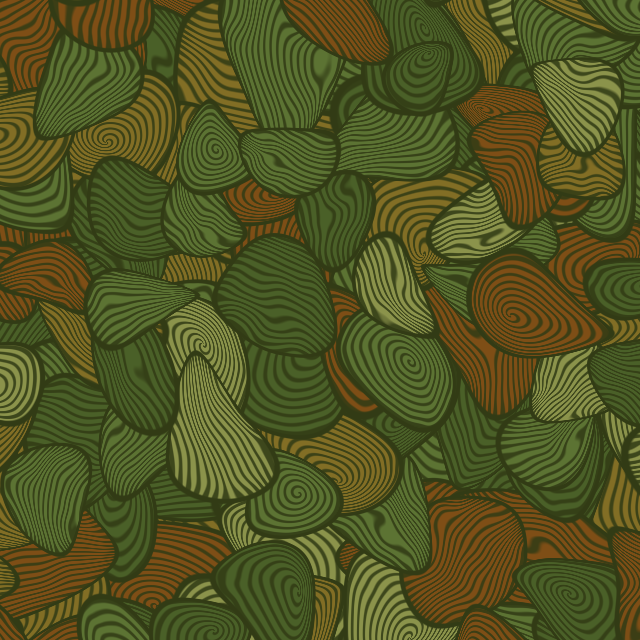
Give the GLSL for this pattern, as a three.js fragment shader.

```glsl
// Overlapping curled blobs and leaves in camouflage colours, filled with fine engraved lines.
varying vec2 vUv;

const float TAU = 6.2831853;
const float LINE_SPACING = 0.0094;
const vec3 INK = vec3(0.195, 0.232, 0.082);
const vec3 FOREST = vec3(0.29, 0.375, 0.155);
const vec3 FERN = vec3(0.36, 0.45, 0.20);
const vec3 RUST = vec3(0.495, 0.305, 0.085);
const vec3 OCHRE = vec3(0.51, 0.43, 0.145);
const vec3 STRAW = vec3(0.545, 0.575, 0.295);

vec4 hash4(vec2 p) {
  vec4 s = vec4(dot(p, vec2(127.1, 311.7)), dot(p, vec2(269.5, 183.3)),
                dot(p, vec2(419.2, 371.9)), dot(p, vec2(73.7, 157.3)));
  return fract(sin(s) * 43758.55);
}

float noise(vec2 p) {
  vec2 i = floor(p), f = fract(p);
  f = f * f * f * (f * (f * 6.0 - 15.0) + 10.0);
  float low = mix(hash4(i).x, hash4(i + vec2(1.0, 0.0)).x, f.x);
  float high = mix(hash4(i + vec2(0.0, 1.0)).x, hash4(i + 1.0).x, f.x);
  return mix(low, high, f.y);
}

vec2 warp(vec2 p, float amount) {
  return p + amount * (vec2(noise(p * 6.0 + 3.7), noise(p * 6.0 + 41.3)) - 0.5);
}

vec3 pickFill(float h) {
  if (h < 0.25) return FOREST;
  if (h < 0.46) return FERN;
  if (h < 0.69) return RUST;
  if (h < 0.86) return OCHRE;
  return STRAW;
}

// Bends and tapers a point so that the blob becomes the unit disk.
vec2 toDisk(vec2 q, float bend, float taper) {
  q.x += bend * (q.y * q.y - 0.3);
  q.x /= max(1.0 - taper * q.y, 0.25);
  return q;
}

// Nested circles that shrink from the unit circle to an off-centre focus.
float nestedRings(vec2 q, vec2 focus) {
  vec2 u = q - focus;
  float along = dot(u, focus);
  float k = 1.0 - dot(focus, focus);
  return (along + sqrt(along * along + dot(u, u) * k)) / k;
}

float spiralPhase(vec2 q, vec2 focus, float count, float arms) {
  vec2 u = q - focus + 1e-5;
  float wobble = 0.07 * noise(q * 2.5 + focus * 31.0);
  return (nestedRings(q, focus) + wobble) * count + arms * atan(u.y, u.x) / TAU;
}

float stripePhase(vec2 q, float count, float seed) {
  float wave = 0.09 * sin(q.y * 4.0 + seed * TAU) + 0.4 * noise(q * 1.8 + seed * 57.0);
  return (q.x + wave) * count;
}

// Line colour over the fill; lines swell close to the rim.
vec3 engrave(vec3 fill, float phase, float rim) {
  float halfWidth = 0.185 + 0.13 * smoothstep(-0.018, 0.0, rim);
  float fromLine = abs(fract(phase) - 0.5);
  float line = 1.0 - smoothstep(halfWidth - 0.11, halfWidth + 0.11, fromLine);
  return mix(fill, mix(INK, fill, 0.13), line);
}

// Paints one blob, given in cell units, over the colour below it.
vec3 paintBlob(vec3 below, vec2 offset, vec2 id, float scale) {
  vec4 a = hash4(id + 17.3), b = hash4(id + 53.9), c = hash4(id + 91.1);
  float angle = a.x * TAU;
  vec2 size = vec2(mix(0.42, 0.66, a.y), mix(0.62, 1.0, a.z));
  vec2 axis = vec2(cos(angle), sin(angle));
  vec2 q = vec2(dot(offset, axis), dot(offset, vec2(-axis.y, axis.x))) / size;
  q = toDisk(q, (b.x - 0.5) * 1.1, b.y * 0.65);

  float rim = (length(q) - 1.0) * size.x / scale;
  if (rim > 0.005) return below;

  float spacing = LINE_SPACING * scale * mix(0.88, 1.2, b.z);
  float phase;
  if (b.w < 0.5) {
    vec2 focus = mix(0.1, 0.68, c.x) * vec2(cos(c.y * TAU), sin(c.y * TAU));
    float arms = (floor(c.z * 3.0) + 1.0) * sign(c.w - 0.5);
    phase = spiralPhase(q, focus, sqrt(size.x * size.y) / spacing, arms);
  } else {
    phase = stripePhase(q, size.x / spacing, c.x);
  }
  vec3 body = engrave(pickFill(a.w), phase, rim);
  body = mix(body, INK, smoothstep(-0.0036, -0.0014, rim));
  return mix(body, below, smoothstep(0.0018, 0.0038, rim));
}

// Paints a jittered grid of blobs; the sweep sets which of them lie on top.
vec3 paintLayer(vec3 below, vec2 p, float scale, float share, vec2 sweep, float seed) {
  vec2 g = p * scale + seed;
  vec2 home = floor(g);
  for (int j = -1; j <= 1; j++) {
    for (int i = -1; i <= 1; i++) {
      vec2 id = home + sweep * vec2(float(i), float(j));
      vec4 h = hash4(id + seed);
      vec2 centre = id + 0.5 + 0.6 * (h.xy - 0.5);
      if (h.z < share) below = paintBlob(below, g - centre, id + seed, scale);
    }
  }
  return below;
}

void main() {
  vec2 p = warp(vUv, 0.045);
  vec3 color = engrave(OCHRE, stripePhase(p * 6.0, 0.167 / LINE_SPACING, 0.3), -1.0);
  color = paintLayer(color, p, 5.2, 1.0, vec2(1.0, -1.0), 11.0);
  color = paintLayer(color, p, 6.6, 0.75, vec2(-1.0, 1.0), 29.4);
  color = paintLayer(color, p, 8.8, 0.5, vec2(1.0, 1.0), 63.7);
  gl_FragColor = vec4(color, 1.0);
}
```
